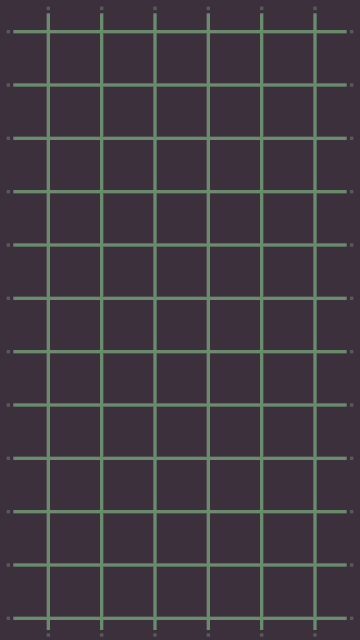
A Shadertoy shader for this pattern:

```glsl
// A lattice of 6 upright and 12 level green bars on dark plum, each bar
// capped at both ends by a small detached grey square.
// Bars are the nearest repeat of a box, with edges smoothed by pixel coverage.

// Lengths are in grid cells; the canvas is ROWS cells tall.
const float ROWS = 12.0;
const vec2 LINE_COUNT = vec2(6.0, 12.0);
const vec2 FIRST_LINE = vec2(0.90625, 0.40625);
const vec2 BAR_START = vec2(0.25, 0.1875);
const vec2 BAR_END = vec2(6.5, 11.75);
const vec2 DOT_START = vec2(0.15625, 0.09375);
const vec2 DOT_END = vec2(6.59375, 11.84375);
const float HALF_WIDTH = 0.03125;

const vec3 PLUM = vec3(0.235, 0.190, 0.240);
const vec3 GREEN = vec3(0.420, 0.545, 0.435);
const vec3 GREY = vec3(0.360, 0.350, 0.360);

// Share of a pixel, per axis, that lies between two bounds.
vec2 coverage(vec2 p, vec2 low, vec2 high, float pixel) {
    vec2 overlap = min(p + 0.5 * pixel, high) - max(p - 0.5 * pixel, low);
    return clamp(overlap / pixel, 0.0, 1.0);
}

// Coverage of a square-width band around a centre, per axis.
vec2 band(vec2 p, vec2 centre, float pixel) {
    return coverage(p, centre - HALF_WIDTH, centre + HALF_WIDTH, pixel);
}

void mainImage(out vec4 fragColor, in vec2 fragCoord) {
    float pixel = ROWS / iResolution.y;
    vec2 p = fragCoord * pixel;

    // Nearest line on each axis
    vec2 index = clamp(round(p - FIRST_LINE), vec2(0.0), LINE_COUNT - 1.0);
    vec2 line = band(p, FIRST_LINE + index, pixel);

    // Bars run along the other axis between their ends
    vec2 bars = line * coverage(p, BAR_START, BAR_END, pixel).yx;

    // Squares sit just beyond both ends of every bar
    vec2 ends = band(p, DOT_START, pixel) + band(p, DOT_END, pixel);
    vec2 dots = line * ends.yx;

    vec3 color = mix(PLUM, GREY, max(dots.x, dots.y));
    color = mix(color, GREEN, max(bars.x, bars.y));
    fragColor = vec4(color, 1.0);
}
```
